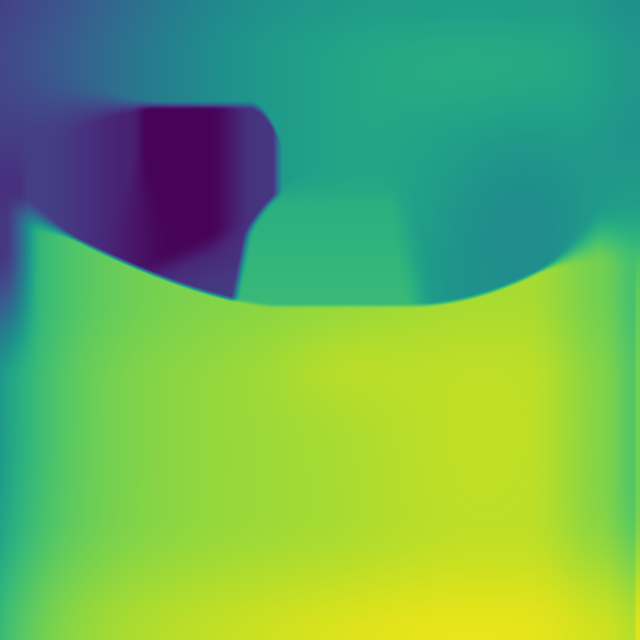
Reproduce this texture map procedurally as a three.js fragment shader.

```glsl
// A smooth depth map in false colour: a bright floor with a bowl-shaped rim,
// a teal back wall, a dark violet recess and a pale green dome between them.
// Each part is a scalar depth field; masks blend them before one colour ramp.
varying vec2 vUv;

// Violet - teal - yellow ramp as a polynomial in depth t.
vec3 depthRamp(float t) {
  vec3 c = vec3(-5.4355, 4.6459, 26.3124);
  c = c * t + vec3(4.7764, -13.7451, -65.353);
  c = c * t + vec3(6.2283, 14.1799, 56.6906);
  c = c * t + vec3(-4.6342, -5.7991, -19.3324);
  c = c * t + vec3(-0.3309, 0.2148, 0.0951);
  c = c * t + vec3(0.1051, 1.4046, 1.3846);
  return c * t + vec3(0.2777, 0.0054, 0.3341);
}

// Soft step: 0 below edge, 1 above, blurred by width on either side.
float rise(float edge, float width, float v) {
  return smoothstep(edge - width, edge + width, v);
}

// Gaussian blob, 1 at its centre.
float glow(vec2 p, vec2 centre, vec2 radius) {
  vec2 q = (p - centre) / radius;
  return exp(-dot(q, q));
}

// Height of the bowl-shaped floor rim.
float rimHeight(float x) {
  float left = 0.6 * pow(max(0.43 - x, 0.0), 1.5);
  float right = 1.2 * pow(max(x - 0.63, 0.0), 2.0);
  return 0.522 + left + min(right, 0.112);
}

// Left side of the dome, leaning right as it rises.
float domeLeft(float y) {
  return 0.368 + 0.2 * (y - 0.53) + 2.0 * pow(max(y - 0.63, 0.0), 1.5);
}

float floorDepth(vec2 p) {
  float d = 0.9 - 0.13 * exp(-2.5 * p.x);
  d -= 0.24 * exp(-14.0 * p.x) * mix(0.65, 1.0, smoothstep(0.0, 0.35, p.y));
  // Brighter middle right, near edge and faint patch below the dome.
  d += 0.025 * glow(p, vec2(0.73, 0.33), vec2(0.16, 0.3));
  d += 0.06 * (1.0 - smoothstep(0.0, 0.2, p.y));
  d += 0.02 * glow(p, vec2(0.65, 0.0), vec2(0.25, 0.08));
  d += 0.02 * glow(p, vec2(0.53, 0.43), vec2(0.1, 0.07));
  // Darker towards the rim and the right side.
  d -= 0.025 * smoothstep(0.4, 0.54, p.y);
  float sideFade = mix(0.4, 1.0, smoothstep(0.0, 0.25, p.y));
  d -= sideFade * (0.08 * smoothstep(0.82, 0.96, p.x) + 0.08 * smoothstep(0.94, 1.0, p.x));
  d += 0.06 * rise(0.993, 0.003, p.x) * (1.0 - rise(0.58, 0.06, p.y));
  // Shadow climbing the far left side.
  float shadow = (1.0 - rise(0.035, 0.03, p.x)) * smoothstep(0.4, 0.62, p.y);
  return mix(d, 0.15, shadow);
}

float wallDepth(vec2 p) {
  float d = 0.16 + 0.39 * smoothstep(-0.15, 0.5, p.x);
  d += 0.02 * smoothstep(0.45, 0.6, p.x);
  d += 0.045 * glow(p, vec2(0.74, 0.89), vec2(0.2, 0.08));
  d += 0.02 * glow(p, vec2(0.55, 0.74), vec2(0.1, 0.12));
  d -= 0.07 * glow(p, vec2(0.82, 0.69), vec2(0.12, 0.12));
  d -= 0.06 * rise(0.68, 0.06, p.x) * (1.0 - rise(0.64, 0.12, p.y))
     * (1.0 - rise(0.89, 0.05, p.x));
  d -= 0.05 * smoothstep(0.88, 1.0, p.x) * smoothstep(0.65, 0.8, p.y);
  d -= 0.025 * smoothstep(0.92, 1.0, p.y);
  return d;
}

// Violet recess with an almost black core.
float recessDepth(vec2 p) {
  float d = 0.18 - 0.09 * smoothstep(0.06, 0.21, p.x);
  d += 0.06 * smoothstep(0.3, 0.42, p.x);
  d += 0.06 * glow(p, vec2(0.32, 0.55), vec2(0.07, 0.04));
  d -= 0.05 * (1.0 - rise(0.037, 0.008, p.x)) * (1.0 - rise(0.75, 0.06, p.y));
  float blur = mix(0.06, 0.013, smoothstep(0.62, 0.76, p.y));
  float core = rise(0.217, blur, p.x) * (1.0 - rise(0.36, 0.035, p.x));
  core *= rise(0.575 + 0.45 * (p.x - 0.234), 0.022, p.y);
  return mix(d, 0.005, core);
}

float recessMask(vec2 p) {
  float top = 0.836 - 25.0 * pow(max(p.x - 0.39, 0.0), 2.0);
  float blur = mix(0.06, 0.008, smoothstep(0.05, 0.25, p.x));
  float right = min(0.434, domeLeft(p.y));
  return (1.0 - rise(top, blur, p.y)) * (1.0 - rise(right, 0.009, p.x));
}

float domeMask(vec2 p) {
  float right = 0.655 - 0.2 * (p.y - 0.53);
  float sides = rise(domeLeft(p.y), 0.009, p.x) * (1.0 - rise(right, 0.025, p.x));
  return sides * (1.0 - rise(0.705, 0.035, p.y));
}

void main() {
  vec2 p = vUv;
  float depth = wallDepth(p);
  depth = mix(depth, recessDepth(p), recessMask(p));
  float dome = 0.675 - 0.3 * max(p.y - 0.53, 0.0);
  depth = mix(depth, dome, domeMask(p));

  // The rim is crisp in the middle and dissolves at both sides.
  float rimBlur = 0.005 + 0.025 * (1.0 - smoothstep(0.03, 0.12, p.x))
                + 0.05 * smoothstep(0.84, 0.97, p.x);
  float floorMask = 1.0 - rise(rimHeight(p.x), rimBlur, p.y);
  depth = mix(depth, floorDepth(p), floorMask);

  gl_FragColor = vec4(clamp(depthRamp(clamp(depth, 0.0, 1.0)), 0.0, 1.0), 1.0);
}
```
